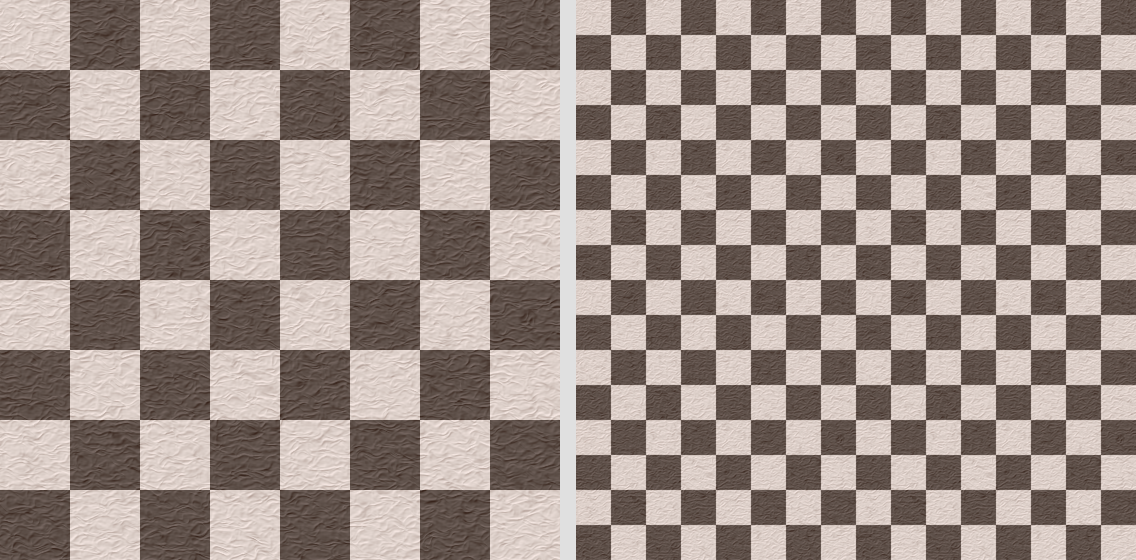
Left, the tile; right, the same tile 2 across and 2 down.
A WebGL 1 fragment shader for this pattern:

```glsl
precision highp float;
// Checkerboard of dark brown and pale squares in finely wrinkled, embossed leather.

uniform vec2 u_resolution;

const float SQUARES = 8.0;
const float PI = 3.14159265;

// Random unit vector for a lattice point
vec2 gradientAt(vec2 cell, float seed) {
  vec3 q = fract(vec3(cell.xyx + seed * 7.3) * vec3(0.1031, 0.1030, 0.0973));
  q += dot(q, q.yzx + 33.33);
  float angle = 2.0 * PI * fract((q.x + q.y) * q.z);
  return vec2(cos(angle), sin(angle));
}

// Gradient noise that wraps after a whole number of cells
float tiledNoise(vec2 uv, vec2 period, float seed) {
  vec2 p = uv * period;
  vec2 cell = floor(p);
  vec2 f = p - cell;
  vec2 w = f * f * f * (f * (f * 6.0 - 15.0) + 10.0);
  vec2 lo = mod(cell, period);
  vec2 hi = mod(cell + 1.0, period);
  float a = dot(gradientAt(lo, seed), f);
  float b = dot(gradientAt(vec2(hi.x, lo.y), seed), f - vec2(1.0, 0.0));
  float c = dot(gradientAt(vec2(lo.x, hi.y), seed), f - vec2(0.0, 1.0));
  float d = dot(gradientAt(hi, seed), f - 1.0);
  return mix(mix(a, b, w.x), mix(c, d, w.x), w.y);
}

// Narrow folds along the zero lines of the noise
float folds(vec2 uv, vec2 period, float sharpness, float seed) {
  float n = tiledNoise(uv, period, seed);
  return exp(-sharpness * n * n);
}

// Bends the folds so that they wander and branch
vec2 crumple(vec2 uv) {
  vec2 period = vec2(38.0, 46.0);
  return uv + 0.010 * vec2(tiledNoise(uv, period, 1.0), tiledNoise(uv, period, 2.0));
}

// Leather relief: wide folds, fine wrinkles and a small grain
float relief(vec2 uv) {
  vec2 p = crumple(uv);
  float height = 0.9 * folds(p, vec2(34.0, 66.0), 30.0, 3.0);
  height += 0.6 * folds(p, vec2(60.0, 104.0), 20.0, 4.0);
  height += 0.35 * tiledNoise(uv, vec2(130.0, 190.0), 5.0);
  return height;
}

// Sparse long creases, stronger in some places than in others
float creases(vec2 uv) {
  float line = folds(crumple(uv), vec2(20.0, 58.0), 90.0, 6.0);
  float patches = smoothstep(0.0, 0.3, tiledNoise(uv, vec2(27.0, 41.0), 7.0));
  return line * patches;
}

// Alternates between -1 and 1 with an edge about one pixel wide
float stripes(float x, float pixels) {
  return clamp(sin(PI * SQUARES * x) * 2.0 * pixels / (PI * SQUARES), -1.0, 1.0);
}

void main() {
  vec2 uv = gl_FragCoord.xy / u_resolution;

  // Dark square in the lower left corner
  float parity = stripes(uv.x, u_resolution.x) * stripes(uv.y, u_resolution.y);
  float dark = 0.5 + 0.5 * parity;
  vec3 color = mix(vec3(0.86, 0.81, 0.785), vec3(0.365, 0.312, 0.285), dark);

  // Emboss with light from the upper left
  vec2 toLight = 0.001 * vec2(-0.5, 0.86);
  float slope = relief(uv - toLight) - relief(uv + toLight);
  float shade = clamp(1.9 * slope, -1.5, 1.3) + 0.08;
  shade -= 0.8 * creases(uv);

  // Warm shadows and neutral highlights
  vec3 tint = shade < 0.0 ? vec3(0.066, 0.077, 0.080) : vec3(0.068, 0.063, 0.067);
  gl_FragColor = vec4(clamp(color + shade * tint, 0.0, 1.0), 1.0);
}
```
